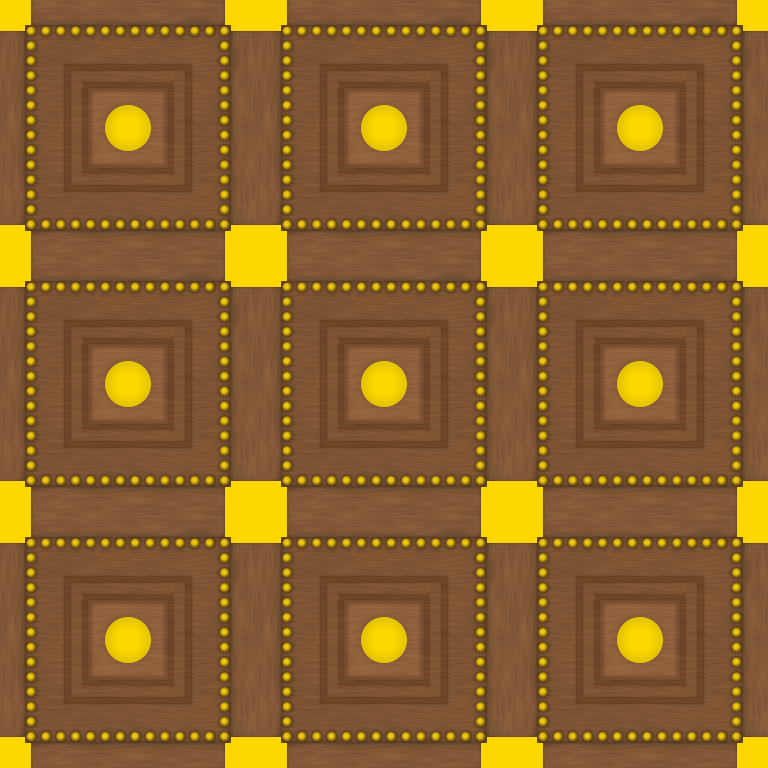
A WebGL 1 fragment shader for this pattern:

```glsl
precision highp float;
// Coffered wooden panels with beaded borders, nested grooves and gold bosses,
// joined by plain rails and gold corner blocks. Square distances shape the parts;
// wrapping cellular noise and layered sines give the wood its grain.

uniform vec2 u_resolution;

const float REPEATS = 3.0;
const float TAU = 6.2831853;

// Half sizes and radii, in units of one repeat
const float PANEL_HALF = 0.402;
const float BLOCK_INSET = 0.379;
const vec2 OUTER_GROOVE = vec2(0.224, 0.250);
const vec2 INNER_GROOVE = vec2(0.156, 0.177);
const float CENTRE_HALF = 0.143;
const float BOSS_RADIUS = 0.090;
const float BEAD_LINE = 0.378;
const float BEADS_PER_SIDE = 14.0;
const float BEAD_RADIUS = 0.0195;

const vec3 RAIL_WOOD = vec3(0.525, 0.355, 0.225);
const vec3 PANEL_WOOD = vec3(0.500, 0.335, 0.205);
const vec3 CENTRE_WOOD = vec3(0.575, 0.385, 0.245);
const vec3 GROOVE_WOOD = vec3(0.440, 0.275, 0.150);
const vec3 GOLD = vec3(0.990, 0.845, 0.000);
const vec3 BEAD_LIGHT = vec3(0.930, 0.790, 0.050);
const vec3 BEAD_DARK = vec3(0.440, 0.310, 0.070);

const float GRAIN_DEPTH = 0.13;
const float STAIN_DEPTH = 0.10;

vec2 hash2(vec2 p) {
  vec2 h = vec2(dot(p, vec2(127.1, 311.7)), dot(p, vec2(269.5, 183.3)));
  return fract(sin(h) * 4375.85);
}

// Distance to the nearest feature point; wraps after period cells
float cellular(vec2 uv, vec2 period) {
  vec2 g = uv * period;
  vec2 id = floor(g);
  float nearest = 4.0;
  for (int y = -1; y <= 1; y++) {
    for (int x = -1; x <= 1; x++) {
      vec2 cell = id + vec2(float(x), float(y));
      vec2 delta = cell + hash2(mod(cell, period)) - g;
      nearest = min(nearest, dot(delta, delta));
    }
  }
  return sqrt(nearest);
}

// Brightness of wood whose fibres run along x
float woodGrain(vec2 uv, float stain) {
  float wave = sin(TAU * (uv.x + 2.0 * uv.y)) + 0.6 * sin(TAU * (3.0 * uv.x - 5.0 * uv.y));
  vec2 warped = uv + vec2(0.0, 0.004 * wave);
  float fibres = cellular(warped, vec2(9.0, 110.0)) - 0.5;
  float flecks = cellular(warped, vec2(8.0, 29.0)) - 0.5;
  return 1.0 + GRAIN_DEPTH * fibres + STAIN_DEPTH * stain * flecks + 0.010 * wave;
}

float squareDist(vec2 p, float halfSize) {
  return max(abs(p.x), abs(p.y)) - halfSize;
}

float cover(float d, float px) {
  return clamp(0.5 - d / px, 0.0, 1.0);
}

vec3 addGroove(vec3 base, vec2 p, vec2 range, float px) {
  float d = max(squareDist(p, range.y), -squareDist(p, range.x));
  float lip = exp(-abs(d) / 0.003);
  return mix(base, GROOVE_WOOD, 0.9 * cover(d, px)) * (1.0 - 0.13 * lip);
}

void main() {
  vec2 uv = fract(gl_FragCoord.xy / u_resolution * REPEATS);
  vec2 p = uv - 0.5;
  float px = REPEATS / min(u_resolution.x, u_resolution.y);
  bool upright = abs(p.x) > abs(p.y);
  float panelDist = squareDist(p, PANEL_HALF);
  bool onRail = panelDist > 0.0;

  // Rails and corner blocks
  float grain = woodGrain(onRail && upright ? uv.yx : uv, onRail ? 1.0 : 0.4);
  float blockDist = BLOCK_INSET - min(abs(p.x), abs(p.y));
  float railShade = 1.0 - 0.24 * exp(-max(panelDist, 0.0) / 0.012);
  railShade *= 1.0 - 0.22 * exp(-max(blockDist, 0.0) / 0.005);
  vec3 color = mix(RAIL_WOOD * railShade, GOLD / grain, cover(blockDist, px));

  // Panel, grooves and raised centre
  vec3 panel = PANEL_WOOD * (1.0 - 0.28 * exp(min(panelDist, 0.0) / 0.009));
  float centreDist = squareDist(p, CENTRE_HALF);
  panel = mix(panel, CENTRE_WOOD, cover(centreDist, px));
  panel *= 1.0 - 0.10 * exp(-abs(centreDist) / 0.006);
  panel = addGroove(panel, p, OUTER_GROOVE, px);
  panel = addGroove(panel, p, INNER_GROOVE, px);
  color = mix(color, panel, cover(panelDist, px)) * grain;

  // Bead border: nearest bead on the nearest side
  vec2 side = upright ? p : p.yx;
  float spacing = 2.0 * BEAD_LINE / (BEADS_PER_SIDE - 1.0);
  float slot = clamp(floor(side.y / spacing), -0.5 * BEADS_PER_SIDE, 0.5 * BEADS_PER_SIDE - 1.0);
  vec2 bead = side - vec2(sign(side.x) * BEAD_LINE, (slot + 0.5) * spacing);
  bead = upright ? bead : bead.yx;
  float beadDist = length(bead) - BEAD_RADIUS;
  float lit = length(bead - vec2(-0.12, 0.15) * BEAD_RADIUS) / BEAD_RADIUS;
  vec3 beadColor = mix(BEAD_LIGHT, BEAD_DARK, smoothstep(0.25, 1.15, lit));
  color *= 1.0 - 0.30 * exp(-max(beadDist, 0.0) / 0.006) * cover(panelDist, px);
  color = mix(color, beadColor, cover(beadDist, px));

  // Central boss
  float bossDist = length(p) - BOSS_RADIUS;
  color *= 1.0 - 0.12 * exp(-max(bossDist, 0.0) / 0.008) * cover(-bossDist, px);
  vec3 boss = GOLD * (1.0 - 0.09 * smoothstep(-0.05, 0.0, bossDist));
  color = mix(color, boss, cover(bossDist, px));

  gl_FragColor = vec4(color, 1.0);
}
```
